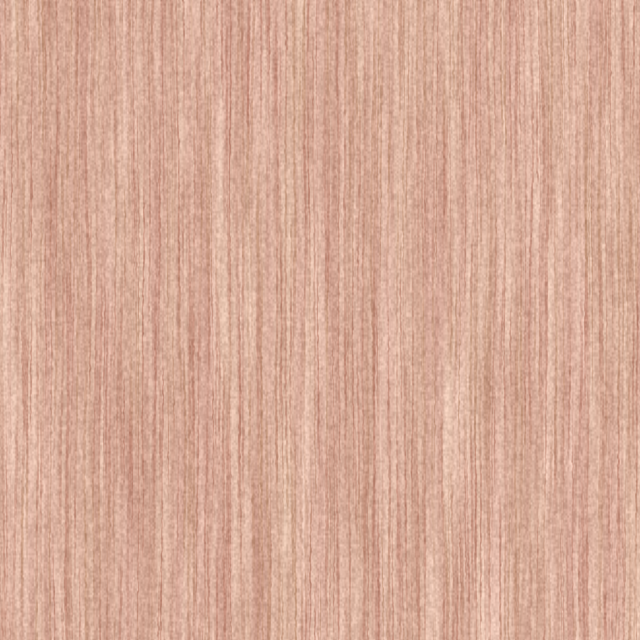
Give the GLSL for this texture, as a three.js fragment shader.

```glsl
varying vec2 vUv;

const vec3 ROSE_DARK = vec3(0.780, 0.588, 0.515);
const vec3 ROSE_PALE = vec3(0.915, 0.770, 0.698);
const vec3 PORE_RED = vec3(0.715, 0.470, 0.395);
const vec3 PORE_OCHRE = vec3(0.735, 0.545, 0.425);
const vec3 CREAM = vec3(0.905, 0.775, 0.690);

float hash(vec2 p) {
  vec3 q = fract(vec3(p.xyx) * 0.1031);
  q += dot(q, q.yzx + 33.33);
  return fract((q.x + q.y) * q.z);
}

float valueNoise(vec2 p) {
  vec2 cell = floor(p);
  vec2 f = fract(p);
  f = f * f * (3.0 - 2.0 * f);
  float low = mix(hash(cell), hash(cell + vec2(1.0, 0.0)), f.x);
  float high = mix(hash(cell + vec2(0.0, 1.0)), hash(cell + vec2(1.0, 1.0)), f.x);
  return mix(low, high, f.y);
}

// Noise stretched along the grain, centred on zero
float streak(vec2 p, vec2 frequency, float seed) {
  return valueNoise(p * frequency + vec2(seed, seed * 1.7)) - 0.5;
}

// Slow sideways wander of the fibres
float wander(vec2 p, float amount) {
  float bend = sin(p.y * 5.0 + p.x * 9.0) + 0.5 * sin(p.y * 13.0 - p.x * 23.0 + 1.3);
  return amount * (bend + 0.3 * sin(p.y * 31.0 + p.x * 47.0));
}

// Jittered one-dimensional cells, each holding a long, grainy vertical line
float fibreLines(vec2 p, float count, float breaks, float halfWidth, float seed) {
  float x = p.x * count;
  float ink = 0.0;
  for (int i = -1; i <= 1; i++) {
    float cell = floor(x) + float(i);
    float h = hash(vec2(cell + 40.0, seed));
    float centre = cell + 0.5 + 0.7 * (h - 0.5) + 0.16 * sin(p.y * (3.0 + 9.0 * h) + h * 40.0);
    float along = valueNoise(vec2(cell + 70.0, p.y * breaks + seed + h * 30.0));
    float dots = valueNoise(vec2(cell + 90.0, p.y * 75.0 + h * 50.0));
    float strength = smoothstep(0.1, 0.8, along) * (0.6 + 0.7 * dots);
    float width = halfWidth * (0.7 + 0.8 * h);
    float profile = 1.0 - smoothstep(0.3 * width, width, abs(x - centre));
    ink = max(ink, strength * profile);
  }
  return ink;
}

// Layered streaks, from broad bands to single fibres
float grainTone(vec2 p) {
  float tone = 0.60;
  tone += 0.15 * streak(p, vec2(9.0, 1.6), 11.0);
  tone += 0.34 * streak(p, vec2(37.0, 2.4), 23.0);
  tone += 0.52 * streak(p, vec2(93.0, 4.0), 37.0);
  tone += 0.55 * streak(p, vec2(205.0, 10.0), 53.0);
  return tone;
}

void main() {
  // Fibres bend slowly and have slightly ragged edges
  float ragged = 0.0016 * streak(vUv, vec2(150.0, 130.0), 131.0);
  vec2 p = vUv + vec2(wander(vUv, 0.0012) + ragged, 0.0);

  // Rosy ground
  vec3 colour = mix(ROSE_DARK, ROSE_PALE, clamp(grainTone(p), -0.1, 1.1));

  // Warm and pink drift between neighbouring bands
  float warmth = streak(p, vec2(64.0, 2.5), 71.0);
  colour += warmth * vec3(-0.004, 0.014, -0.006);

  // Pale cream fibres
  float cream = fibreLines(p, 67.0, 4.0, 0.24, 5.0);
  colour = mix(colour, CREAM, 0.42 * cream);

  // Thin dark pores, red or ochre by band
  float hue = smoothstep(-0.1, 0.3, streak(p, vec2(80.0, 4.0), 89.0));
  vec3 poreColour = mix(PORE_RED, PORE_OCHRE, hue);
  float pores = fibreLines(p, 131.0, 7.0, 0.27, 17.0);
  float deepPores = fibreLines(p, 73.0, 5.0, 0.16, 29.0);
  colour = mix(colour, poreColour, 0.47 * pores);
  colour = mix(colour, poreColour, 0.40 * deepPores);

  // Fine short flecks that roughen the fibres
  float flecks = streak(p, vec2(340.0, 130.0), 97.0) + 1.1 * streak(vUv, vec2(330.0, 290.0), 113.0);
  colour += 0.080 * flecks;

  gl_FragColor = vec4(colour, 1.0);
}
```
